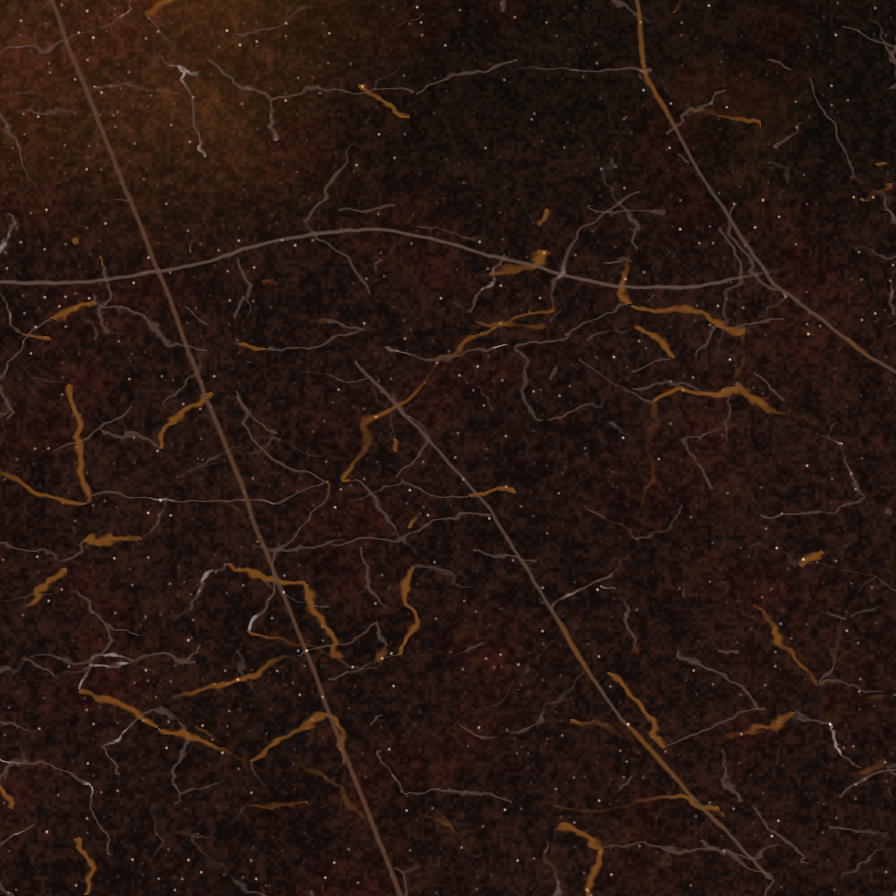
This texture is drawn by a Shadertoy shader. Its source:

```glsl
vec2 hash2(vec2 p) {
    vec3 q = fract(p.xyx * vec3(0.1031, 0.1030, 0.0973));
    q += dot(q, q.yzx + 33.33);
    return fract((q.xx + q.yz) * q.zy);
}

float grain(vec2 p) {
    vec2 cell = floor(p), f = fract(p);
    f = f * f * (3.0 - 2.0 * f);
    vec2 e = vec2(0.0, 1.0);
    return mix(mix(hash2(cell).x, hash2(cell + e.yx).x, f.x),
               mix(hash2(cell + e.xy).x, hash2(cell + e.yy).x, f.x), f.y);
}

// Layered, rotated sines, roughly -1 to 1
float waves(vec2 p) {
    float sum = 0.0, amp = 0.5;
    for (int i = 0; i < 5; i++) {
        sum += amp * sin(p.x + 1.4 * sin(p.y));
        p = mat2(1.6, 1.2, -1.2, 1.6) * p + 1.7;
        amp *= 0.58;
    }
    return sum;
}

// Distance to the nearest cell border, and two random values of that border
vec3 cellBorder(vec2 p) {
    vec2 home = floor(p), f = p - home, nearCell, nearOffset;
    float best = 9.0;
    for (int y = -1; y <= 1; y++)
    for (int x = -1; x <= 1; x++) {
        vec2 g = vec2(x, y);
        vec2 r = g + hash2(home + g) - f;
        if (dot(r, r) < best) {
            best = dot(r, r);
            nearOffset = r;
            nearCell = g;
        }
    }
    float border = 9.0;
    vec2 id = vec2(0.0);
    for (int y = -2; y <= 2; y++)
    for (int x = -2; x <= 2; x++) {
        vec2 g = nearCell + vec2(x, y);
        vec2 r = g + hash2(home + g) - f;
        vec2 across = r - nearOffset;
        if (dot(across, across) > 0.0001) {
            float d = dot(0.5 * (nearOffset + r), normalize(across));
            if (d < border) {
                border = d;
                id = hash2(2.0 * home + nearCell + g + 71.0);
            }
        }
    }
    return vec3(border, id);
}

float stroke(float d, float width) {
    return smoothstep(width + 0.0016, width * 0.3, abs(d));
}

float segment(vec2 p, vec2 a, vec2 b) {
    vec2 ab = b - a;
    return length(p - a - ab * clamp(dot(p - a, ab) / dot(ab, ab), 0.0, 1.0));
}

// Broken web of golden and pale veins
vec3 addVeins(vec3 col, vec2 uv, float scale, float keep, float goldShare) {
    vec2 p = uv * scale * vec2(0.85, 1.15) + scale * 3.7;
    p += 0.16 * vec2(waves(p * 2.1), waves(p.yx * 2.3 + 9.0));
    vec3 border = cellBorder(p);
    float isGold = step(border.z, goldShare);
    float taper = smoothstep(-0.35, 0.45, waves(p * 1.2 + border.y * 40.0) + 0.2);
    float width = mix(0.0012, 0.0031, isGold) * (0.45 + 0.65 * taper);
    float line = stroke(border.x / scale, width) * taper * step(border.y, keep);
    float sparkle = smoothstep(0.25, 0.85, waves(uv * 55.0 + scale)) * smoothstep(0.0, 0.5, waves(uv * 13.0));
    vec3 pale = mix(vec3(0.34, 0.27, 0.24), vec3(0.75, 0.70, 0.69), sparkle);
    vec3 gold = mix(vec3(0.33, 0.17, 0.08), vec3(0.48, 0.29, 0.11), taper);
    return mix(col, mix(pale, gold, isGold), line * mix(0.75, 0.9, isGold));
}

void mainImage(out vec4 fragColor, in vec2 fragCoord) {
    vec2 uv = fragCoord / iResolution.xy;

    // Mottled dark ground with an ochre corner and a black upper band
    float cloud = waves(uv * 7.0 + 2.0);
    float mottle = 0.5 * grain(uv * 250.0) + 0.35 * grain(uv * 110.0 + 5.0) + 0.15 * grain(uv * 30.0);
    vec3 col = mix(vec3(0.065, 0.042, 0.035), vec3(0.205, 0.115, 0.085), smoothstep(0.12, 0.95, mottle + 0.07 * cloud));
    float upper = smoothstep(0.66, 0.9, uv.y);
    col *= mix(vec3(1.0), vec3(0.72, 0.82, 0.76), upper * smoothstep(0.2, 0.45, uv.x));
    float ochre = smoothstep(0.42, 0.08, length((uv - vec2(0.1, 0.98)) * vec2(0.9, 1.3)) + 0.07 * cloud);
    ochre += 0.4 * upper * smoothstep(0.25, 0.8, waves(uv * 11.0 + 4.0));
    col += vec3(0.10, 0.055, 0.012) * ochre;
    col.r += 0.025 * smoothstep(0.1, 0.8, waves(uv * 16.0 + 7.0));

    // Three sizes of vein web, sparser towards the top
    col = addVeins(col, uv, 14.0, mix(0.42, 0.12, upper), 0.2);
    col = addVeins(col, uv, 9.5, mix(0.58, 0.28, upper), 0.25);
    col = addVeins(col, uv, 5.5, 0.6, 0.4);

    // Long fractures
    vec2 bent = uv + 0.005 * vec2(waves(uv * 14.0), waves(uv * 15.0 + 3.0));
    float level = bent.y - 0.71 - 0.03 * sin(9.0 * uv.x - 2.0);
    col = mix(col, vec3(0.40, 0.32, 0.28), 0.8 * stroke(level, 0.0017) * smoothstep(0.9, 0.8, uv.x));
    float right = min(segment(bent, vec2(0.705, 1.02), vec2(0.72, 0.91)),
                  min(segment(bent, vec2(0.72, 0.91), vec2(0.86, 0.68)),
                      segment(bent, vec2(0.86, 0.68), vec2(1.02, 0.57))));
    float middle = min(segment(bent, vec2(0.40, 0.60), vec2(0.55, 0.43)),
                   min(segment(bent, vec2(0.55, 0.43), vec2(0.69, 0.20)),
                       segment(bent, vec2(0.69, 0.20), vec2(0.86, 0.02))));
    float goldRun = smoothstep(-0.1, 0.5, waves(uv * 9.0 + 1.0));
    vec3 fracture = mix(vec3(0.35, 0.27, 0.23), vec3(0.47, 0.28, 0.11), goldRun);
    col = mix(col, fracture, 0.85 * stroke(min(right, middle), 0.0016 + 0.0016 * goldRun));
    float straight = segment(uv + 0.0015 * waves(uv * 20.0), vec2(0.05, 1.02), vec2(0.455, -0.02));
    col = mix(col, vec3(0.36, 0.25, 0.19), 0.85 * stroke(straight, 0.0025));

    // Scattered mineral specks
    for (int i = 0; i < 2; i++) {
        float count = 34.0 + 31.0 * float(i);
        vec2 p = uv * count, cell = floor(p);
        vec2 place = 0.2 + 0.6 * hash2(cell + 13.0);
        vec2 rnd = hash2(cell + 57.0 + float(i) * 100.0);
        float d = length(fract(p) - place) / count;
        float glow = smoothstep(0.0026, 0.0004, d) * step(rnd.x, 0.28);
        col += vec3(0.62, 0.56, 0.54) * glow * (0.12 + 0.88 * pow(rnd.y, 5.0));
    }

    fragColor = vec4(col, 1.0);
}
```
